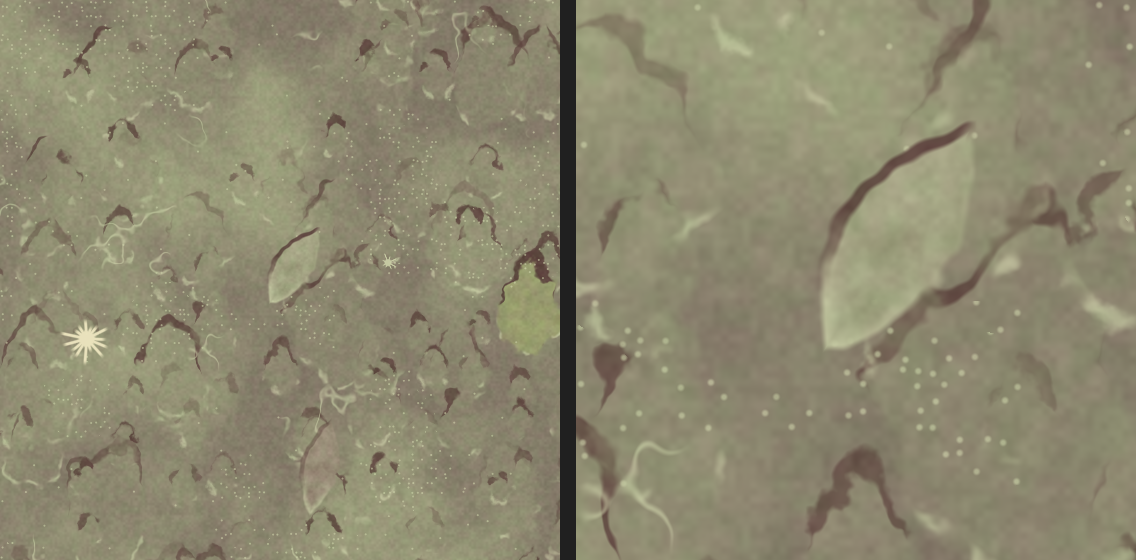
Left: the whole. Right: its middle third, enlarged.
Write a three.js fragment shader that draws this texture.

```glsl
varying vec2 vUv;

const vec3 BROWN = vec3(0.510, 0.475, 0.405);
const vec3 OLIVE = vec3(0.560, 0.550, 0.440);
const vec3 SAGE = vec3(0.615, 0.622, 0.487);
const vec3 SHADOW = vec3(0.365, 0.275, 0.245);
const vec3 PALE = vec3(0.80, 0.82, 0.66);
const vec3 CREAM = vec3(0.93, 0.90, 0.75);
const vec3 MOSS = vec3(0.62, 0.65, 0.43);
const vec3 ROSE = vec3(0.60, 0.55, 0.47);

float hash(vec2 p) {
  vec3 q = fract(p.xyx * vec3(0.1031, 0.1030, 0.0973));
  q += dot(q, q.yzx + 33.33);
  return fract((q.x + q.y) * q.z);
}

float noise(vec2 p) {
  vec2 cell = floor(p), f = fract(p);
  f = f * f * (3.0 - 2.0 * f);
  return mix(mix(hash(cell), hash(cell + vec2(1.0, 0.0)), f.x),
             mix(hash(cell + vec2(0.0, 1.0)), hash(cell + 1.0), f.x), f.y);
}

float fbm(vec2 p) {
  float sum = 0.0, gain = 0.5;
  for (int i = 0; i < 4; i++) {
    sum += gain * noise(p);
    p = mat2(1.6, 1.2, -1.2, 1.6) * p + 7.3;
    gain *= 0.5;
  }
  return sum / 0.9375;
}

// A half-buried stone: tinted body, shadowed crown, pale broken foot
vec3 stone(vec3 col, vec2 p, float radius, float seed, vec3 tint, float cover, float shade) {
  vec2 q = p / radius;
  vec2 w = q * 1.6 + seed * 40.0;
  q += 0.75 * (vec2(fbm(w), fbm(w + 19.0)) - 0.5);
  float crown = smoothstep(-0.3, 0.5, q.y);
  float edge = (length(q * vec2(1.1, 0.8)) + 0.32 * abs(q.x) * crown - 1.0) * radius;
  float along = noise(w * 0.8 + 5.0);
  col = mix(col, tint, cover * smoothstep(0.006, -0.006, edge) * (0.6 + 0.4 * noise(w * 3.0)));
  float width = 0.0085 * smoothstep(0.25, 0.85, along) * smoothstep(-0.1, 0.5, q.y);
  float line = smoothstep(0.003, -0.003, abs(edge) - width) * smoothstep(0.0, 0.003, width);
  col = mix(col, SHADOW, shade * line);
  float foot = smoothstep(0.007, 0.0, abs(edge)) * smoothstep(-0.2, -0.8, q.y);
  return mix(col, PALE, 0.6 * foot * smoothstep(0.5, 0.8, noise(p * 60.0 + seed * 90.0)));
}

// Jittered grid of stones, upper rows first
vec3 scatterStones(vec3 col, vec2 uv, float count, float seed, float share) {
  vec2 home = floor(uv * count);
  for (int j = 0; j < 3; j++) {
    for (int i = 0; i < 3; i++) {
      vec2 cell = home + vec2(float(i) - 1.0, 1.0 - float(j));
      vec2 key = cell + seed * 17.0 + 30.0;
      float pick = hash(key);
      if (pick > share) continue;
      vec2 jitter = vec2(hash(key + 3.7), hash(key + 8.1)) - 0.5;
      vec2 p = uv - (cell + 0.5 + 0.6 * jitter) / count;
      float radius = mix(0.24, 0.42, hash(key + 5.3)) / count;
      float tone = hash(key + 2.9);
      col = stone(col, p, radius, pick + seed, mix(OLIVE, SAGE, tone), 0.45, mix(0.2, 0.95, hash(key + 6.6)));
    }
  }
  return col;
}

// Pointed leaf with a dark left rim and a bright lower tip
vec3 leaf(vec3 col, vec2 p, vec2 axis, vec2 size, vec3 tint, float shade) {
  axis = normalize(axis);
  vec2 q = vec2(p.x * axis.y - p.y * axis.x, dot(p, axis));
  float t = q.y / size.y;
  float edge = abs(q.x) - size.x * (1.0 - t * t) + 0.006 * (noise(p * 70.0) - 0.5);
  float body = smoothstep(0.003, -0.003, edge) * smoothstep(1.05, 0.95, abs(t));
  vec3 fill = tint + 0.13 * (fbm(p * 55.0) - 0.5);
  fill = mix(fill, PALE, 0.65 * smoothstep(-0.1, -0.8, t) * smoothstep(-0.014, 0.0, edge));
  col = mix(col, fill, 0.9 * body);
  float rim = smoothstep(0.006, 0.002, abs(edge)) * smoothstep(0.004, -0.006, q.x);
  return mix(col, SHADOW, shade * rim * smoothstep(-0.7, 0.1, t) * smoothstep(1.12, 1.0, t));
}

// Uneven tapering rays around a small core
float burst(vec2 p, float radius, float rays) {
  float r = length(p) / radius;
  float turn = (atan(p.y, p.x) / 6.28318 + 0.5) * rays;
  float id = floor(turn);
  float reach = mix(0.55, 1.1, hash(vec2(id, rays)));
  float offset = abs(fract(turn) - 0.5 + 0.3 * (hash(vec2(rays, id)) - 0.5)) * 6.28318 / rays * r;
  float ray = smoothstep(0.09, 0.02, offset) * smoothstep(reach, reach - 0.25, r);
  return max(ray, smoothstep(0.42, 0.25, r));
}

// Pale grit, gathered where the mask is high
float grit(vec2 uv, float count, float mask) {
  vec2 cell = floor(uv * count);
  vec2 jitter = vec2(hash(cell + 4.0), hash(cell + 9.0)) - 0.5;
  float d = length(fract(uv * count) - 0.5 - 0.4 * jitter);
  return smoothstep(0.34, 0.08, d) * step(1.0 - 0.22 * mask, hash(cell + 61.0));
}

void main() {
  vec2 uv = vUv;
  // Mottled ground
  vec3 col = mix(BROWN, SAGE, smoothstep(0.22, 0.82, fbm(uv * 6.0 + 3.0)));
  // Stones from large to small
  col = scatterStones(col, uv, 4.0, 1.0, 0.75);
  col = scatterStones(col, uv, 6.5, 2.0, 0.55);
  col = scatterStones(col, uv, 11.0, 3.0, 0.35);
  col = stone(col, uv - vec2(0.945, 0.455), 0.066, 0.37, MOSS, 0.9, 1.0);
  // Broken pale threads and grit
  float patchMask = smoothstep(0.48, 0.75, noise(uv * 7.0 + 21.0));
  float thread = smoothstep(0.022, 0.0, abs(fbm(uv * 9.0 + 40.0) - 0.5));
  col = mix(col, PALE, 0.55 * thread * smoothstep(0.68, 0.85, noise(uv * 11.0 + 70.0)));
  col = mix(col, PALE, 0.6 * grit(uv, 120.0, patchMask + 0.04));
  // Leaves
  col = leaf(col, uv - vec2(0.524, 0.523), vec2(0.55, 0.83), vec2(0.034, 0.080), SAGE + 0.03, 0.95);
  col = leaf(col, uv - vec2(0.572, 0.165), vec2(0.22, 0.97), vec2(0.032, 0.086), ROSE, 0.5);
  // Fine grain
  float grain = noise(uv * 230.0) + noise(uv * 120.0 + 50.0) - 1.0;
  col += grain * vec3(0.036, 0.040, 0.034);
  col += (noise(uv * 90.0 + 11.0) - 0.5) * vec3(0.026, -0.014, 0.016);
  // Bright bursts
  col = mix(col, CREAM, 0.95 * burst(uv - vec2(0.155, 0.395), 0.047, 15.0));
  col = mix(col, PALE, 0.9 * burst(uv - vec2(0.693, 0.531), 0.019, 8.0));
  gl_FragColor = vec4(col, 1.0);
}
```
